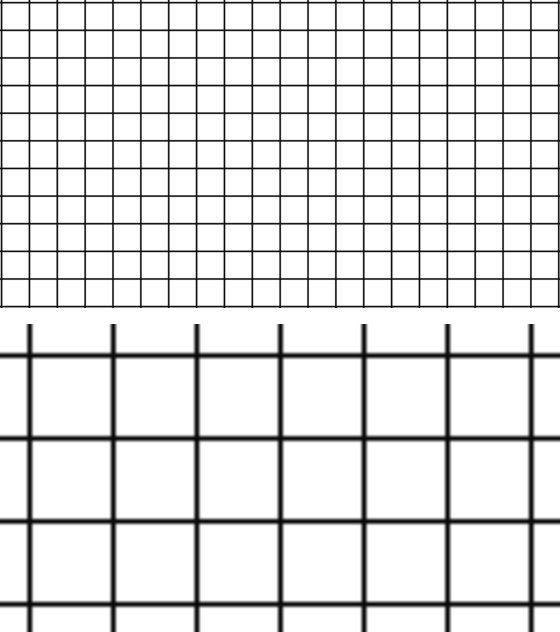
Top: the whole. Bottom: its middle third, enlarged.
This pattern is drawn by a Shadertoy shader. Its source:

```glsl
// Plain square grid of thin, slightly soft black lines on white paper, 20 cells across and 11 down.

#define COLUMNS 20.0
#define ROWS 11.0
#define GRID_MIN vec2(0.0028, 0.0045)  // lower left corner, fraction of the canvas
#define GRID_MAX vec2(0.9978, 0.9913)  // upper right corner, fraction of the canvas
#define LINE_WIDTH 0.0029              // fraction of the canvas width
#define EDGE_SOFTNESS 0.0030           // width of the fade at each line edge
#define INK vec3(0.04)
#define PAPER vec3(1.0)

// Distance on each axis to the nearest grid line, in canvas widths
vec2 gridDistance(vec2 uv, vec2 canvas) {
    vec2 cells = vec2(COLUMNS, ROWS);
    vec2 pitch = (GRID_MAX - GRID_MIN) / cells;
    vec2 cellPos = (uv - GRID_MIN) / pitch;
    vec2 nearestLine = clamp(floor(cellPos + 0.5), vec2(0.0), cells);
    return abs(cellPos - nearestLine) * pitch * canvas;
}

// Ink on each axis: the difference of two soft steps keeps the line weight at any size
vec2 lineCoverage(vec2 dist, float pixel) {
    float fade = 0.5 * max(EDGE_SOFTNESS, pixel);
    vec2 inner = smoothstep(-fade, fade, dist + 0.5 * LINE_WIDTH);
    vec2 outer = smoothstep(-fade, fade, dist - 0.5 * LINE_WIDTH);
    return inner - outer;
}

void mainImage(out vec4 fragColor, in vec2 fragCoord) {
    vec2 uv = fragCoord / iResolution.xy;
    vec2 canvas = iResolution.xy / iResolution.x;
    float pixel = 1.0 / iResolution.x;

    // Upright and level lines join without darkening at crossings
    vec2 cover = lineCoverage(gridDistance(uv, canvas), pixel);
    float ink = 1.0 - (1.0 - cover.x) * (1.0 - cover.y);

    fragColor = vec4(mix(PAPER, INK, ink), 1.0);
}
```
